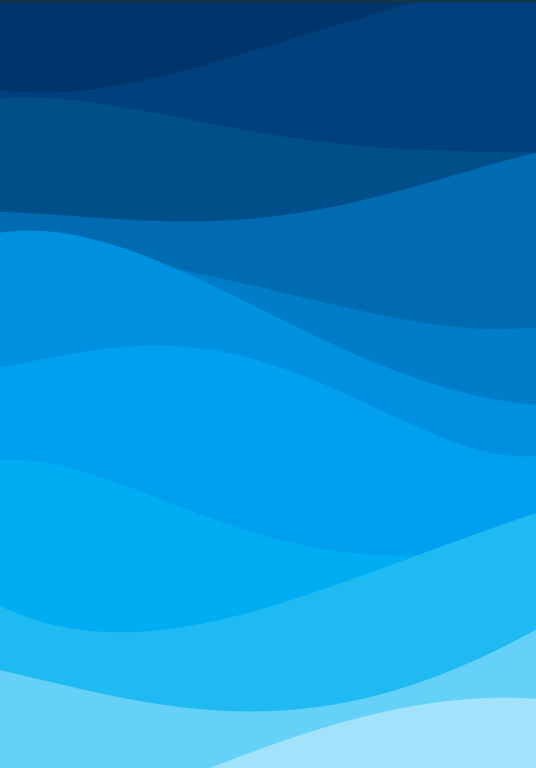
Give the GLSL for this background, as a WebGL 2 fragment shader.

```glsl
#version 300 es
precision highp float;
// Stacked flat waves running from deep navy at the top to pale cyan below.
// Each wave fills everything under a smooth quartic crest, which is set by
// five evenly spaced heights; later waves are painted over earlier ones.

uniform vec2 u_resolution;
out vec4 fragColor;

// Quartic through five equally spaced heights, by Newton's forward differences.
float crest(float x, vec4 h, float last) {
    float s = 4.0 * x;
    float d1 = h.y - h.x;
    float d2 = h.z - 2.0 * h.y + h.x;
    float d3 = h.w - 3.0 * (h.z - h.y) - h.x;
    float d4 = last - 4.0 * (h.w + h.y) + 6.0 * h.z + h.x;
    return h.x + s * (d1 + (s - 1.0) / 2.0 * (d2
         + (s - 2.0) / 3.0 * (d3 + (s - 3.0) / 4.0 * d4)));
}

// Paints a wave below its crest with an edge about one pixel wide.
vec3 wave(vec3 below, vec2 uv, vec3 tint, vec4 heights, float last) {
    float pixel = 1.0 / u_resolution.y;
    float depth = crest(uv.x, heights, last) - uv.y;
    return mix(below, tint, smoothstep(-0.7 * pixel, 0.7 * pixel, depth));
}

void main() {
    vec2 uv = gl_FragCoord.xy / u_resolution;
    vec3 color = vec3(0.0, 0.208, 0.42);

    // Deep blue waves
    color = wave(color, uv, vec3(0.0, 0.25, 0.485), vec4(0.883, 0.893, 0.940, 0.992), 1.039);
    color = wave(color, uv, vec3(0.0, 0.31, 0.545), vec4(0.872, 0.858, 0.8255, 0.806), 0.801);
    color = wave(color, uv, vec3(0.0, 0.42, 0.695), vec4(0.724, 0.7135, 0.7175, 0.7525), 0.801);
    color = wave(color, uv, vec3(0.0, 0.49, 0.785), vec4(0.6875, 0.660, 0.6235, 0.5845), 0.574);

    // Bright middle waves
    color = wave(color, uv, vec3(0.0, 0.565, 0.88), vec4(0.697, 0.672, 0.5925, 0.514), 0.4725);
    color = wave(color, uv, vec3(0.0, 0.622, 0.937), vec4(0.521, 0.5495, 0.527, 0.453), 0.406);
    color = wave(color, uv, vec3(0.0, 0.68, 0.95), vec4(0.401, 0.363, 0.301, 0.277), 0.290);

    // Pale foreground waves
    color = wave(color, uv, vec3(0.125, 0.73, 0.95), vec4(0.211, 0.177, 0.2095, 0.2695), 0.332);
    color = wave(color, uv, vec3(0.395, 0.82, 0.975), vec4(0.1275, 0.0885, 0.074, 0.104), 0.180);
    color = wave(color, uv, vec3(0.635, 0.885, 0.98), vec4(-0.107, -0.040, 0.0285, 0.078), 0.090);

    // Thin dark rim along the top
    vec3 rimColor = vec3(0.08, 0.21, 0.27);
    color = mix(color, rimColor, smoothstep(0.9955, 0.9985, uv.y));

    fragColor = vec4(color, 1.0);
}
```
